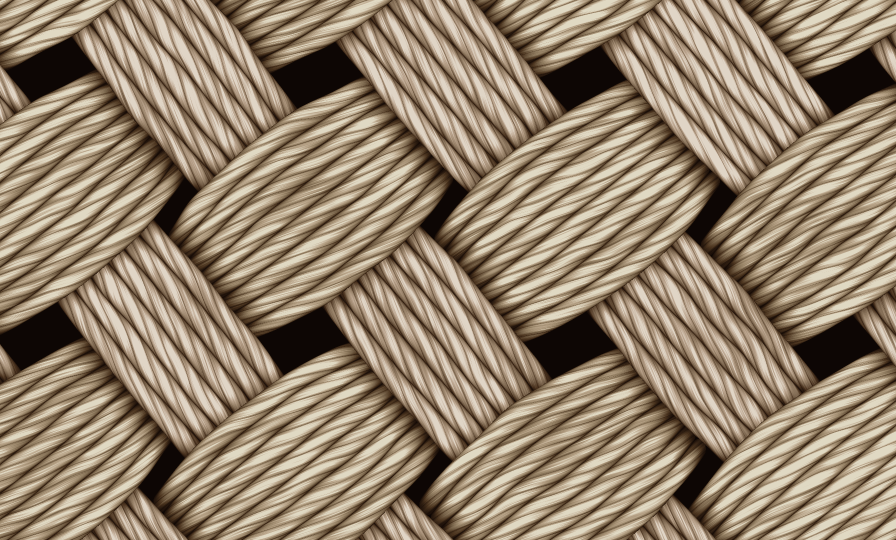
Give the GLSL for this pattern, as a Shadertoy shader.

```glsl
// Diagonal basket weave of twisted rope bundles over dark gaps
const vec2 STEP_UP = vec2(0.260, 0.243);       // lattice step, up and right
const vec2 STEP_DOWN = vec2(0.234, -0.250);    // lattice step, down and right
const vec2 ORIGIN = vec2(0.341, 0.866);        // centre of one narrow bundle
const vec2 WIDE_HALF = vec2(0.246, 0.162);     // half length, half width
const vec2 NARROW_HALF = vec2(0.208, 0.125);
const float WIDE_ANGLE = 0.68;
const float NARROW_ANGLE = -0.85;
const float WIDE_STRANDS = 8.0;
const float NARROW_STRANDS = 6.0;
const float WIDE_PINCH = 0.23;                 // narrowing toward bundle ends
const float NARROW_PINCH = 0.06;
const float PLY_LENGTH = 0.067;                // spacing of plies along a strand
const float TWIST = 1.15;
const float FIBRE_AMOUNT = 0.62;
const float WEAR_AMOUNT = 0.34;
const float EXPOSURE = 1.08;
const vec3 GAP_COLOR = vec3(0.05, 0.025, 0.015);
const vec3 WIDE_TINT = vec3(1.0, 1.0, 0.97);
const vec3 NARROW_TINT = vec3(1.0, 0.985, 0.985);
const int SAMPLES = 2;                         // supersampling per axis

struct Strand {
    float height;   // zero means gap
    float along;    // distance along the bundle
    float across;   // -1 to 1 over one strand
    float seed;
    float wide;     // 1 for wide bundles
    float tone;     // brightness of the whole bundle
};

float hash(vec2 p) {
    return fract(sin(dot(p, vec2(127.1, 311.7))) * 43758.5453);
}

float noise(vec2 p) {
    vec2 i = floor(p), f = fract(p);
    f = f * f * (3.0 - 2.0 * f);
    return mix(mix(hash(i), hash(i + vec2(1, 0)), f.x),
               mix(hash(i + vec2(0, 1)), hash(i + vec2(1, 1)), f.x), f.y);
}

vec3 ropeRamp(float tone) {
    vec3 stops[6] = vec3[6](
        vec3(0.07, 0.03, 0.015), vec3(0.29, 0.20, 0.12), vec3(0.46, 0.38, 0.29),
        vec3(0.60, 0.52, 0.42), vec3(0.73, 0.65, 0.56), vec3(0.88, 0.85, 0.79));
    float t = clamp(tone, 0.0, 1.0) * 5.0;
    int i = min(int(t), 4);
    return mix(stops[i], stops[i + 1], t - float(i));
}

// One arched bundle centred on a lattice cell
Strand bundleAt(vec2 offset, vec2 cell) {
    float wide = mod(cell.x + cell.y, 2.0);
    vec2 halfSize = mix(NARROW_HALF, WIDE_HALF, wide);
    float count = mix(NARROW_STRANDS, WIDE_STRANDS, wide);
    float angle = mix(NARROW_ANGLE, WIDE_ANGLE, wide) + 0.05 * (hash(cell) - 0.5);
    vec2 dir = vec2(cos(angle), sin(angle));
    vec2 q = vec2(dot(offset, dir), dot(offset, vec2(-dir.y, dir.x)));

    // Bundles pinch toward their ends and strands wander slightly
    float end = q.x / halfSize.x;
    float pinch = 1.0 - mix(NARROW_PINCH, WIDE_PINCH, wide) * end * end;
    float wobble = 0.007 * (noise(q * vec2(12.0, 25.0) + cell * 7.3) - 0.5);
    float lane = ((q.y + wobble) / (halfSize.y * pinch) * 0.5 + 0.5) * count;
    float index = floor(lane);
    float across = 2.0 * fract(lane) - 1.0;
    float seed = hash(cell * 3.7 + index * 1.31);
    float height = 1.0 - end * end + 0.12 * (sqrt(1.0 - across * across) - 1.0);
    if (index < 0.0 || index >= count) height = 0.0;
    float tone = 1.0 + 0.10 * (hash(cell + 5.3) - 0.5);
    return Strand(height, q.x, across, seed, wide, tone);
}

vec3 shadeStrand(Strand s, vec2 p) {
    // Helical plies, each a rounded ridge
    float bend = 0.2 * (noise(vec2(s.along * 18.0, s.seed * 91.0)) - 0.5);
    float wrap = mix(s.across, asin(clamp(s.across, -1.0, 1.0)) / 1.5708, 0.5);
    float phase = s.along / PLY_LENGTH + wrap * TWIST + s.seed * 9.0 + bend;
    float t = 2.0 * fract(phase) - 1.0;
    float ply = sqrt(max(1.0 - t * t, 0.0));
    float roundness = sqrt(max(1.0 - s.across * s.across, 0.0));

    // Fine fibres run along each ply
    vec2 fibreUv = vec2(phase * 11.0, s.along * 22.0 + s.seed * 50.0);
    float fibre = 0.55 * noise(fibreUv) + 0.45 * noise(fibreUv * vec2(2.3, 1.4) + 17.0);
    float plyTone = hash(vec2(floor(phase), s.seed * 37.0)) - 0.5;
    float wear = noise(p * 7.0) * 0.65 + noise(p * 31.0) * 0.35 - 0.5;

    float tone = pow(roundness, 1.15) * mix(0.30, 1.0, ply);
    tone += 0.10 * s.across * roundness + 0.08 * t * roundness;
    tone *= 1.0 + FIBRE_AMOUNT * (fibre - 0.5) + WEAR_AMOUNT * wear + 0.18 * plyTone;
    tone *= EXPOSURE * s.tone * (1.0 + 0.12 * (s.seed - 0.5));
    tone += 0.16 * smoothstep(0.58, 0.85, fibre) * ply * roundness;

    // Ends darken as they pass under the neighbouring bundle
    tone *= mix(0.08, 1.0, smoothstep(-0.02, 0.52, s.height));
    return ropeRamp(tone) * mix(NARROW_TINT, WIDE_TINT, s.wide);
}

vec3 weave(vec2 p) {
    mat2 lattice = mat2(STEP_UP, STEP_DOWN);
    vec2 local = p - ORIGIN;
    vec2 base = floor(inverse(lattice) * local + 0.5);
    Strand top = Strand(0.0, 0.0, 0.0, 0.0, 0.0, 0.0);
    for (int j = -1; j <= 1; j++)
    for (int i = -1; i <= 1; i++) {
        vec2 cell = base + vec2(i, j);
        Strand s = bundleAt(local - lattice * cell, cell);
        if (s.height > top.height) top = s;
    }
    return top.height > 0.0 ? shadeStrand(top, p) : GAP_COLOR;
}

void mainImage(out vec4 fragColor, in vec2 fragCoord) {
    vec3 sum = vec3(0.0);
    for (int y = 0; y < SAMPLES; y++)
    for (int x = 0; x < SAMPLES; x++) {
        vec2 jitter = (vec2(x, y) + 0.5) / float(SAMPLES) - 0.5;
        sum += weave((fragCoord + jitter) / iResolution.y);
    }
    fragColor = vec4(sum / float(SAMPLES * SAMPLES), 1.0);
}
```
